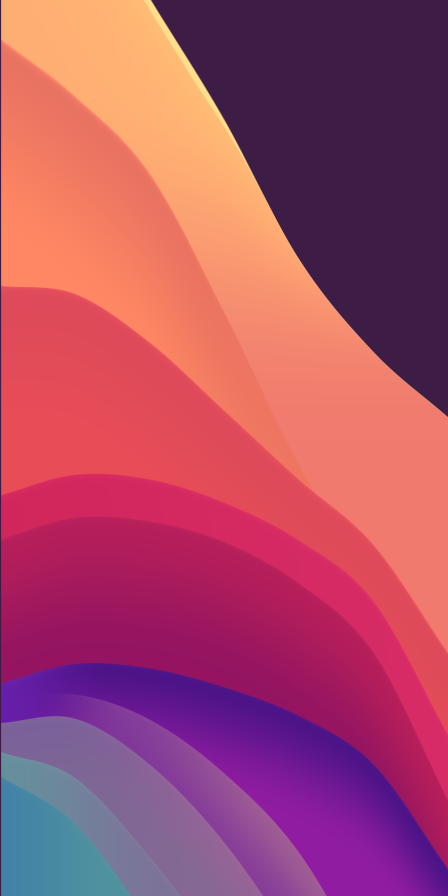
Give the GLSL for this background, as a Shadertoy shader.

```glsl
// Height of a smooth crest through seven evenly spaced knots
float crest(float x, float h[7]) {
    float s = clamp(x, 0.0, 1.0) * 6.0;
    int i = min(int(s), 5);
    float t = s - float(i);
    float b = h[i], c = h[i + 1];
    float a = i > 0 ? h[i - 1] : 2.0 * b - c;
    float d = i < 5 ? h[i + 2] : 2.0 * c - b;
    return b + 0.5 * t * (c - a + t * (2.0 * a - 5.0 * b + 4.0 * c - d
             + t * (3.0 * (b - c) + d - a)));
}

// Covers everything below a crest, with a thin lit rim
void paint(inout vec3 color, float depth, vec3 fill, float rim, float opacity) {
    float w = max(fwidth(depth), 1e-5) * 0.7;
    fill += rim * vec3(1.0, 0.75, 0.5) * exp(-abs(depth) * 350.0);
    color = mix(color, fill, smoothstep(-w, w, depth) * opacity);
}

void mainImage(out vec4 fragColor, in vec2 fragCoord) {
    vec2 p = fragCoord / iResolution.xy;
    float x = p.x, y = p.y;
    vec3 night = vec3(0.24, 0.11, 0.27);
    vec3 color = night;
    vec3 fill;

    // Peach slope with a yellow ridge
    float d = crest(x, float[7](1.286, 1.143, 1.003, 0.867, 0.711, 0.607, 0.534)) - y;
    paint(color, d, vec3(1.0, 0.87, 0.55), 0.0, 1.0);
    fill = mix(vec3(0.94, 0.48, 0.43), vec3(1.0, 0.68, 0.45), smoothstep(0.5, 0.9, y));
    fill += vec3(0.03, 0.07, 0.01) * exp(-max(d, 0.0) * 12.0) * smoothstep(0.55, 0.75, y);
    paint(color, d - 0.013 * (1.0 - smoothstep(0.42, 0.61, x)), fill, 0.0, 1.0);

    // Orange slope, shaded toward its crest
    d = crest(x, float[7](0.957, 0.893, 0.807, 0.652, 0.482, 0.349, 0.232)) - y;
    fill = mix(vec3(0.91, 0.45, 0.38), vec3(1.0, 0.53, 0.39), smoothstep(0.0, 0.22, d));
    fill = mix(fill, vec3(0.95, 0.47, 0.38), smoothstep(0.3, 0.65, x) * 0.6);
    paint(color, d, fill, 0.14 * (1.0 - smoothstep(0.2, 0.6, x)), 1.0);

    // Red slope
    d = crest(x, float[7](0.681, 0.672, 0.618, 0.542, 0.465, 0.392, 0.271)) - y;
    fill = mix(vec3(0.87, 0.29, 0.35), vec3(0.91, 0.30, 0.34), smoothstep(0.0, 0.18, d));
    paint(color, d, fill, 0.06, 1.0);

    // Crimson band
    d = crest(x, float[7](0.447, 0.470, 0.465, 0.439, 0.397, 0.329, 0.180)) - y;
    fill = mix(vec3(0.82, 0.15, 0.36), vec3(0.84, 0.17, 0.40), x);
    paint(color, d, fill, 0.04, 1.0);

    // Magenta hill
    d = crest(x, float[7](0.398, 0.422, 0.418, 0.395, 0.349, 0.272, 0.107)) - y;
    fill = mix(vec3(0.71, 0.12, 0.35), vec3(0.58, 0.08, 0.38), smoothstep(0.0, 0.15, d));
    paint(color, d, fill, 0.03, 1.0);

    // Violet hill, dark at the crest
    d = crest(x, float[7](0.237, 0.259, 0.254, 0.233, 0.201, 0.147, 0.030)) - y;
    fill = mix(vec3(0.27, 0.07, 0.52), vec3(0.56, 0.11, 0.63), smoothstep(-0.02, 0.12, d));
    fill = mix(vec3(0.40, 0.12, 0.66), fill, smoothstep(0.0, 0.25, x));
    paint(color, d, fill, 0.03, 1.0);

    // Mauve veil, fading in from the left
    d = crest(x, float[7](0.219, 0.225, 0.197, 0.137, 0.049, -0.094, -0.25)) - y;
    fill = mix(vec3(0.50, 0.22, 0.60), vec3(0.62, 0.36, 0.58), smoothstep(0.2, 0.65, x));
    fill = mix(fill, vec3(0.48, 0.17, 0.61), 0.6 * smoothstep(0.0, 0.09, d));
    paint(color, d, fill, 0.03, smoothstep(0.08, 0.28, x));

    // Grey lilac band
    d = crest(x, float[7](0.193, 0.198, 0.147, 0.060, -0.061, -0.2, -0.35)) - y;
    fill = mix(vec3(0.48, 0.38, 0.60), vec3(0.59, 0.39, 0.59), smoothstep(0.1, 0.55, x));
    fill = mix(fill, vec3(0.49, 0.42, 0.57), 0.6 * smoothstep(0.0, 0.08, d));
    paint(color, d, fill, 0.03, 1.0);

    // Slate band
    d = crest(x, float[7](0.161, 0.132, 0.044, -0.068, -0.2, -0.35, -0.5)) - y;
    fill = mix(vec3(0.40, 0.56, 0.61), vec3(0.49, 0.45, 0.60), smoothstep(0.0, 0.38, x));
    paint(color, d, fill, 0.03, 1.0);

    // Teal corner
    d = crest(x, float[7](0.134, 0.081, -0.029, -0.146, -0.27, -0.4, -0.55)) - y;
    fill = mix(vec3(0.26, 0.51, 0.65), vec3(0.31, 0.57, 0.62), smoothstep(0.0, 0.25, x));
    paint(color, d, fill, 0.02, 1.0);

    // Dark left margin
    color = mix(night, color, smoothstep(0.001, 0.004, x));
    fragColor = vec4(color, 1.0);
}
```
